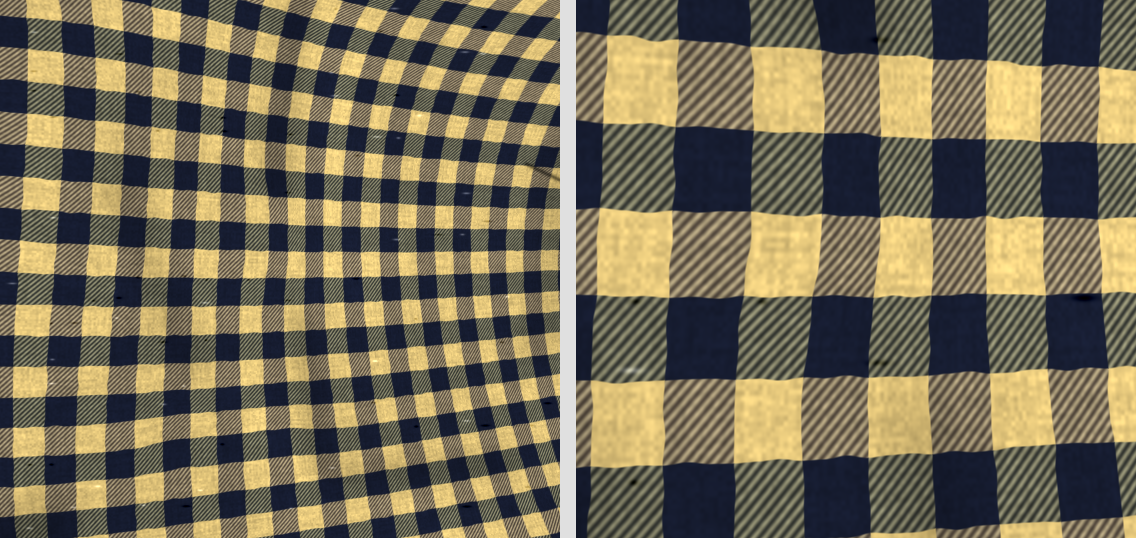
Left, the full canvas; right, a detail of the centre.
Give the GLSL for this texture, as a WebGL 2 fragment shader.

```glsl
#version 300 es
precision highp float;
// Navy and yellow gingham cloth, draped in soft folds with a visible weave.
uniform vec2 u_resolution;
out vec4 outColor;

const vec3 NAVY = vec3(0.085, 0.108, 0.185);
const vec3 YELLOW = vec3(0.89, 0.775, 0.48);
const vec3 GREEN_MIX = vec3(0.375, 0.375, 0.31);  // yellow warp, navy weft
const vec3 BROWN_MIX = vec3(0.50, 0.45, 0.36);    // navy warp, yellow weft
const float THREADS = 24.0;       // threads in one navy and yellow pair
const float TWILL_CONTRAST = 0.17;
const float THREAD_VARIATION = 0.10;
const float GRAIN = 0.15;
const float EDGE_WAVER = 0.025;
const float SLUB_CELLS = 26.0;

// Stripe counts over the cloth: each row runs top to bottom, rows go left to right.
const mat4 WARP_COUNT = mat4(
  -0.88, -0.77, -0.70, -0.75,
   2.10,  2.27,  2.42,  2.37,
   5.57,  6.79,  6.60,  6.00,
   9.25, 11.75, 11.85, 10.20);
const mat4 WEFT_COUNT = mat4(
  -0.25, 2.56, 5.37,  8.37,
  -0.75, 2.31, 5.42,  8.78,
  -1.67, 2.03, 5.66,  9.40,
  -2.42, 1.77, 6.14, 10.12);

float hash(vec2 p) {
  vec3 q = fract(vec3(p.xyx) * 0.1031);
  q += dot(q, q.yzx + 33.33);
  return fract((q.x + q.y) * q.z);
}

float noise(vec2 p) {
  vec2 i = floor(p), f = fract(p);
  f = f * f * (3.0 - 2.0 * f);
  return mix(mix(hash(i), hash(i + vec2(1, 0)), f.x),
             mix(hash(i + vec2(0, 1)), hash(i + vec2(1, 1)), f.x), f.y);
}

// Cubic weights for four evenly spaced values.
vec4 cubicWeights(float s) {
  float t = 3.0 * s, a = t - 1.0, b = t - 2.0, c = t - 3.0;
  return vec4(-a * b * c / 6.0, t * b * c / 2.0, -t * a * c / 2.0, t * a * b / 6.0);
}

float segmentDistance(vec2 p, vec2 a, vec2 b) {
  vec2 d = b - a;
  return length(p - a - d * clamp(dot(p - a, d) / dot(d, d), 0.0, 1.0));
}

// Soft ridge or valley along a line.
float fold(vec2 p, vec2 a, vec2 b, float width) {
  float d = segmentDistance(p, a, b) / width;
  return exp(-d * d);
}

// 1 on the navy half of each period, 0 on the yellow half.
float navyStripe(float t) {
  float inside = 0.25 - abs(fract(t + 0.25) - 0.5);
  float w = 0.7 * fwidth(t) + 0.003;
  return smoothstep(-w, w, inside);
}

float foldLight(vec2 p) {
  float light = 1.0 + 0.07 * (noise(p * 4.0) - 0.5);
  light -= 0.16 * fold(p, vec2(0.53, 0.02), vec2(0.49, 0.34), 0.035);
  light -= 0.13 * fold(p, vec2(0.22, 0.36), vec2(0.33, 0.66), 0.045);
  light -= 0.12 * fold(p, vec2(0.54, 0.60), vec2(0.57, 0.86), 0.025);
  light -= 0.12 * fold(p, vec2(0.60, 0.88), vec2(0.90, 0.86), 0.030);
  light -= 0.20 * fold(p, vec2(0.0, 1.0), vec2(0.08, 0.98), 0.06);
  light -= 0.14 * fold(p, vec2(1.0, 0.30), vec2(0.97, 0.62), 0.05);
  light += 0.06 * fold(p, vec2(0.44, 0.72), vec2(0.51, 0.88), 0.05);
  light += 0.05 * fold(p, vec2(0.58, 0.05), vec2(0.64, 0.55), 0.06);
  return light;
}

// Lint and thick threads: signed brightness of scattered short flecks.
float slubs(vec2 p) {
  vec2 g = p * SLUB_CELLS, cell = floor(g);
  float pick = hash(cell + 7.0);
  vec2 center = 0.3 + 0.4 * vec2(hash(cell + 19.0), hash(cell + 31.0));
  vec2 d = (fract(g) - center) / vec2(0.07 + 0.12 * hash(cell + 43.0), 0.05);
  float fleck = exp(-dot(d, d));
  return fleck * (0.28 * step(0.95, pick) - 0.20 * step(pick, 0.06));
}

void main() {
  vec2 p = gl_FragCoord.xy / u_resolution;
  p.y = 1.0 - p.y;

  // Drape: canvas position to stripe counts
  vec4 across = cubicWeights(p.x), down = cubicWeights(p.y);
  vec2 cloth = vec2(dot(down, WARP_COUNT * across), dot(down, WEFT_COUNT * across));
  cloth.x -= 0.18 * fold(p, vec2(0.48, 0.40), vec2(0.48, 0.47), 0.07);
  cloth.y += 0.13 * fold(p, vec2(0.33, 0.82), vec2(0.50, 0.80), 0.07);
  vec2 waver = EDGE_WAVER * (vec2(noise(cloth * 6.0), noise(cloth * 6.0 + 50.0)) - 0.5);

  // Check pattern
  float warp = navyStripe(cloth.x + waver.x), weft = navyStripe(cloth.y + waver.y);
  vec3 color = mix(mix(YELLOW, BROWN_MIX, warp), mix(GREEN_MIX, NAVY, warp), weft);
  float mixed = abs(warp - weft);

  // Weave: diagonal twill in the mixed checks, uneven threads everywhere
  vec2 thread = cloth * THREADS;
  float phase = 0.5 * (thread.x + thread.y);
  float visible = 1.0 - smoothstep(0.45, 1.0, fwidth(phase));
  float twill = sin(6.28318 * phase) * visible;
  color += TWILL_CONTRAST * mixed * twill * vec3(1.0, 0.95, 0.70);
  float uneven = noise(vec2(thread.x, cloth.y * 3.0)) + noise(vec2(cloth.x * 3.0, thread.y + 90.0)) - 1.0;
  color *= 1.0 + THREAD_VARIATION * uneven + GRAIN * (noise(thread * 1.3) - 0.5);

  // Light, crease and flecks
  color *= foldLight(p);
  color *= 1.0 - 0.5 * fold(p, vec2(0.94, 0.305), vec2(1.0, 0.335), 0.004);
  color += slubs(p);
  outColor = vec4(clamp(color, 0.0, 1.0), 1.0);
}
```
